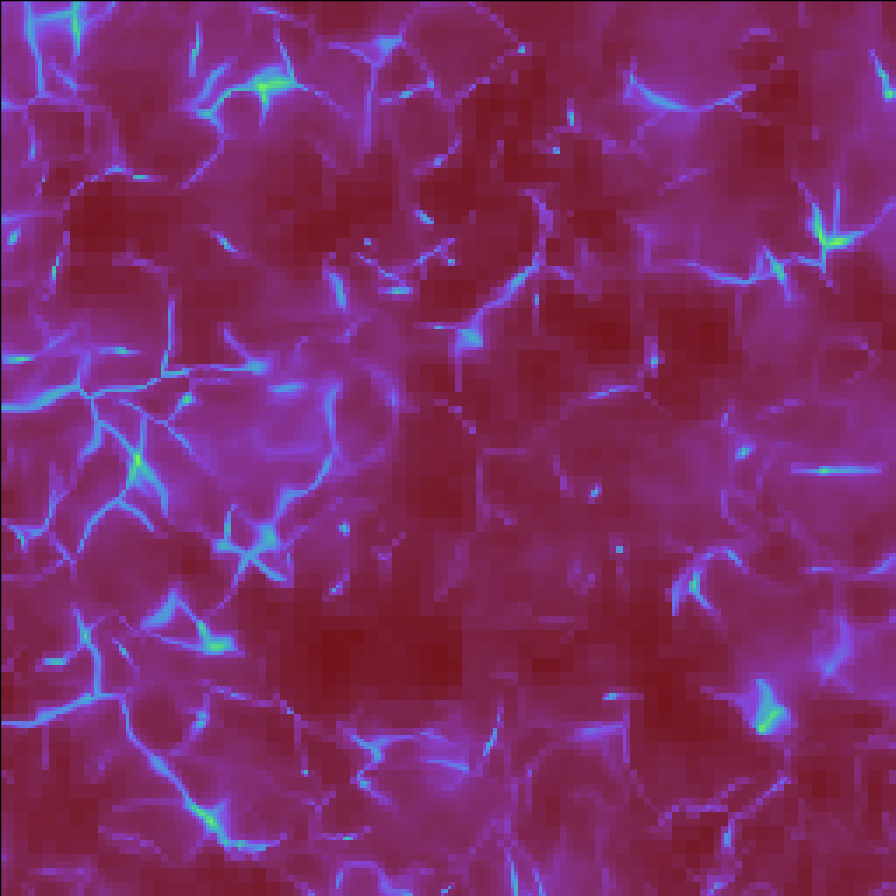
This texture is drawn by a WebGL 1 fragment shader. Its source:

```glsl
precision highp float;
uniform vec2 u_resolution;

vec2 hash2(vec2 p) {
  vec3 q = fract(p.xyx * vec3(0.1031, 0.1030, 0.0973));
  q += dot(q, q.yzx + 33.33);
  return fract((q.xx + q.yz) * q.zy);
}

float noise(vec2 p) {
  vec2 i = floor(p), f = fract(p);
  f = f * f * (3.0 - 2.0 * f);
  return mix(mix(hash2(i).x, hash2(i + vec2(1, 0)).x, f.x),
             mix(hash2(i + vec2(0, 1)).x, hash2(i + vec2(1, 1)).x, f.x), f.y);
}

float fbm(vec2 p) {
  float sum = 0.0, amp = 0.5;
  for (int i = 0; i < 4; i++) {
    sum += amp * noise(p);
    p = p * 2.1 + 17.3;
    amp *= 0.55;
  }
  return sum / 1.01;
}

// Distance to the border between the two nearest Voronoi seeds
float webDistance(vec2 p) {
  vec2 cell = floor(p), first = vec2(9.0), second = vec2(9.0);
  for (int y = -1; y <= 1; y++)
  for (int x = -1; x <= 1; x++) {
    vec2 id = cell + vec2(x, y);
    vec2 seed = id + hash2(id + 50.0) - p;
    if (dot(seed, seed) < dot(first, first)) {
      second = first;
      first = seed;
    } else if (dot(seed, seed) < dot(second, second)) {
      second = seed;
    }
  }
  return 0.5 * (dot(second, second) - dot(first, first)) / max(length(second - first), 0.001);
}

// Wide halo around a thin bright core
float strand(float d) {
  return 0.22 * exp(-d / 0.012) + 0.28 * exp(-d * d / 0.000024);
}

// Short scattered strands, some with a compact knot
float fragments(vec2 p) {
  float sum = 0.0;
  vec2 cell = floor(p * 11.0);
  for (int y = -1; y <= 1; y++)
  for (int x = -1; x <= 1; x++) {
    vec2 id = cell + vec2(x, y);
    vec2 look = hash2(id + 120.0), size = hash2(id + 210.0);
    vec2 rel = p - (id + hash2(id + 80.0)) / 11.0;
    vec2 dir = vec2(cos(6.2832 * look.x), sin(6.2832 * look.x));
    float halfLength = mix(0.004, 0.04, size.x);
    float along = clamp(dot(rel, dir), -halfLength, halfLength);
    float present = step(0.38, look.y);
    float fade = 1.0 - 0.4 * abs(along) / halfLength;
    sum += present * fade * mix(0.5, 0.95, size.y) * strand(length(rel - along * dir));
    sum += present * step(0.5, size.y) * 0.25 * exp(-dot(rel, rel) / 0.00003);
  }
  return sum;
}

float density(vec2 p) {
  vec2 q = p + 0.06 * (vec2(noise(p * 8.0), noise(p * 8.0 + 31.0)) - 0.5)
             + 0.025 * (vec2(noise(p * 26.0), noise(p * 26.0 + 57.0)) - 0.5);
  float v = 0.325 + 0.62 * (fbm(p * 8.0 + 3.0) - 0.5);

  // Faint wisps, then two sizes of broken web
  float wisp = 1.0 - abs(2.0 * noise(q * 15.0 + 90.0) - 1.0);
  v += 0.22 * wisp * wisp * wisp * noise(p * 9.0 + 140.0);
  float clumps = 0.65 + 0.6 * noise(p * 32.0 + 7.0);
  float mainStrength = smoothstep(0.3, 0.85, noise(p * 11.0 + 11.0));
  float sideStrength = smoothstep(0.35, 0.95, noise(p * 13.0 + 71.0));
  v += clumps * mainStrength * strand(webDistance(q * 5.5) / 5.5);
  v += 0.85 * clumps * sideStrength * strand(webDistance(q * 10.0 + 40.0) / 10.0);
  v += fragments(q);
  return min(v, 0.4 + 0.5 * v);
}

vec3 blend(vec3 base, vec3 next, float v, float from, float to) {
  return mix(base, next, clamp((v - from) / (to - from), 0.0, 1.0));
}

vec3 palette(float v) {
  vec3 c = vec3(0.44, 0.05, 0.05);
  c = blend(c, vec3(0.47, 0.11, 0.19), v, 0.05, 0.24);
  c = blend(c, vec3(0.50, 0.16, 0.36), v, 0.24, 0.40);
  c = blend(c, vec3(0.53, 0.19, 0.56), v, 0.40, 0.54);
  c = blend(c, vec3(0.53, 0.27, 0.85), v, 0.54, 0.67);
  c = blend(c, vec3(0.35, 0.53, 0.90), v, 0.67, 0.80);
  c = blend(c, vec3(0.25, 0.75, 0.70), v, 0.80, 0.92);
  return blend(c, vec3(0.45, 0.95, 0.35), v, 0.92, 1.04);
}

void main() {
  vec2 p = gl_FragCoord.xy / u_resolution;

  // Square cells, split in half where the density is higher
  float cells = 64.0, threshold = 0.36;
  float v = density((floor(p * cells) + 0.5) / cells);
  for (int level = 0; level < 2; level++) {
    if (v > threshold) {
      cells *= 2.0;
      v = density((floor(p * cells) + 0.5) / cells);
    }
    threshold += 0.26;
  }

  // Thin dark rim on the left and top
  float rim = smoothstep(0.001, 0.002, min(p.x, 1.0 - p.y));
  gl_FragColor = vec4(palette(v) * rim, 1.0);
}
```
